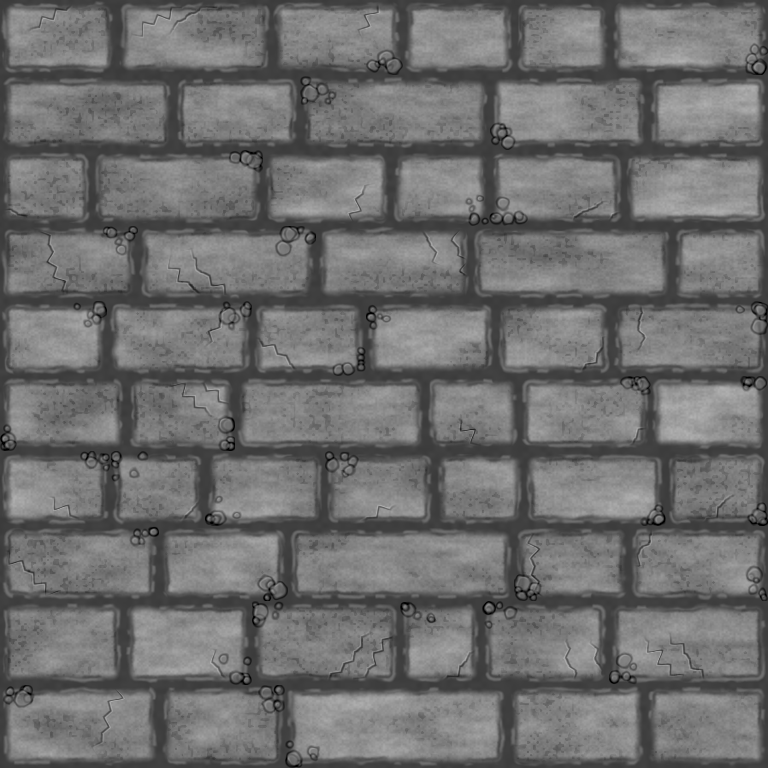
Reproduce this texture procedurally as a WebGL 1 fragment shader.

```glsl
precision highp float;
// Worn grey stone-brick wall: ten courses of uneven bricks with soft mortar, cracks and pebbles.
uniform vec2 u_resolution;

// Layout, in canvas units
const float ROW_COUNT = 10.0;
const float UPPER_ROWS = 8.0;       // courses of normal height, from the top
const float ROW_PITCH = 0.0979;
const float LOW_ROW_PITCH = 0.1084; // the taller bottom courses
const float JOINT_JITTER = 0.55;    // share of a mean brick width
const float JOINT_STAGGER = 0.22;
const float CORNER_RADIUS = 0.016;

// Tones
const float MORTAR_TONE = 0.245;
const float FACE_TONE = 0.53;
const float BRICK_VARIATION = 0.05;
const float STAIN_STRENGTH = 0.30;
const float GRAIN_STRENGTH = 0.09;

// Wear
const float EDGE_WOBBLE = 0.006;
const float CRACK_CHANCE = 0.42;
const float PEBBLE_CHANCE = 0.6;

struct Brick { vec2 id; vec2 center; vec2 halfSize; };

float hash(vec2 p) {
  return fract(sin(dot(p, vec2(127.1, 311.7))) * 43758.5453);
}

float noise(vec2 p) {
  vec2 i = floor(p), f = fract(p);
  f = f * f * (3.0 - 2.0 * f);
  return mix(mix(hash(i), hash(i + vec2(1.0, 0.0)), f.x),
             mix(hash(i + vec2(0.0, 1.0)), hash(i + 1.0), f.x), f.y);
}

float fbm(vec2 p) {
  float sum = 0.0, weight = 0.5;
  for (int i = 0; i < 4; i++) {
    sum += weight * noise(p);
    p = p * 2.03 + 17.3;
    weight *= 0.5;
  }
  return sum / 0.9375;
}

// Soft line of the given half width around x = 0
float band(float x, float width) {
  return 1.0 - smoothstep(0.0, width + 0.5 / u_resolution.y, abs(x));
}

float rowTop(float row) {
  return min(row, UPPER_ROWS) * ROW_PITCH + max(row - UPPER_ROWS, 0.0) * LOW_ROW_PITCH;
}

// Left edge of brick i; the outermost joints stay on the canvas border
float joint(float i, float row, float count) {
  float inner = step(0.5, i) * step(i, count - 0.5);
  float shift = JOINT_JITTER * (hash(vec2(i, row) + 3.7) - 0.5)
              + JOINT_STAGGER * (mod(row, 2.0) - 0.5);
  return (i + inner * shift) / count;
}

Brick findBrick(vec2 p) {
  float y = 1.0 - p.y;
  float row = min(y / ROW_PITCH, UPPER_ROWS + (y - UPPER_ROWS * ROW_PITCH) / LOW_ROW_PITCH);
  row = clamp(floor(row), 0.0, ROW_COUNT - 1.0);
  // Six and five bricks alternate, with one more in two middle courses
  float count = 6.0 - mod(row, 2.0) + step(4.5, row) * step(row, 6.5);
  vec3 span = vec3(0.0, 0.0, 1.0);
  for (int k = 0; k < 7; k++) {
    float i = float(k);
    float left = joint(i, row, count);
    if (i < count && p.x >= left) span = vec3(i, left, joint(i + 1.0, row, count));
  }
  vec2 low = vec2(span.y, 1.0 - rowTop(row + 1.0));
  vec2 high = vec2(span.z, 1.0 - rowTop(row));
  return Brick(vec2(span.x, row), 0.5 * (low + high), 0.5 * (high - low));
}

// Zigzag fissures running in from the top or bottom edge: dark cut, lit lip
float crackRelief(vec2 local, Brick b) {
  float relief = 0.0;
  float side = hash(b.id + 21.0) < 0.5 ? -1.0 : 1.0;
  vec2 dir = normalize(vec2(mix(-1.6, 1.6, hash(b.id + 22.0)), -side));
  for (int k = 0; k < 2; k++) {
    float n = float(k);
    float present = step(hash(b.id + 23.0), CRACK_CHANCE * (1.0 - 0.55 * n));
    vec2 start = b.halfSize * vec2(mix(-0.7, 0.7, hash(b.id + 24.0)), side * 0.9);
    vec2 q = local - start - vec2(0.036 * n, 0.0);
    float along = dot(q, dir), across = dot(q, vec2(-dir.y, dir.x));
    across += 0.012 * abs(fract(along * 48.0 + 0.4 * n) - 0.5);
    across += 0.012 * (noise(vec2(along * 95.0, b.id.x + 9.0 * b.id.y + n)) - 0.5);
    float reach = mix(0.05, 0.11, hash(b.id + 25.0 + n));
    float extent = smoothstep(-0.004, 0.004, along) * (1.0 - smoothstep(0.6 * reach, reach, along));
    relief += present * extent * (0.10 * band(across - 0.0022, 0.0014) - 0.23 * band(across, 0.0021));
  }
  return relief;
}

// Rounded pebbles clustered in one corner of the brick
float addPebbles(float tone, vec2 local, Brick b) {
  vec2 corner = sign(vec2(hash(b.id + 31.0), hash(b.id + 32.0)) - 0.5);
  float present = step(hash(b.id + 33.0), PEBBLE_CHANCE);
  for (int k = 0; k < 6; k++) {
    vec2 seed = b.id * 7.0 + float(k) * 1.37;
    float radius = mix(0.0035, 0.0105, pow(hash(seed + 0.3), 2.0));
    vec2 spread = (vec2(hash(seed + 1.1), hash(seed + 2.2)) - 0.5) * vec2(0.055, 0.04);
    vec2 limit = b.halfSize - radius - 0.002;
    vec2 q = local - clamp(corner * (b.halfSize - 0.015) + spread, -limit, limit);
    float d = length(q) - radius + 0.003 * (noise(local * 150.0 + seed) - 0.5);
    float fill = present * (1.0 - smoothstep(-0.001, 0.001, d));
    tone = mix(tone, 0.45 * tone + 0.25, fill);
    tone -= present * 0.17 * band(d, 0.0022);
    tone += fill * 0.09 * band(d + 0.0025, 0.0018) * smoothstep(-0.5, 0.8, (q.y - q.x) / radius);
  }
  return tone;
}

void main() {
  vec2 p = gl_FragCoord.xy / u_resolution;
  Brick b = findBrick(p);
  vec2 local = p - b.center;

  // Depth inside the rounded brick, with a worn outline
  vec2 q = abs(local) - b.halfSize + CORNER_RADIUS;
  float depth = CORNER_RADIUS - length(max(q, 0.0)) - min(max(q.x, q.y), 0.0);
  float worn = depth + EDGE_WOBBLE * (fbm(p * 48.0) - 0.5);
  float face = smoothstep(0.004, 0.0175, worn);

  // Stone face: stains, horizontal streaks, grain and pits
  float stain = fbm(p * vec2(13.0, 24.0) + b.id * 5.3);
  float tone = FACE_TONE + BRICK_VARIATION * (hash(b.id + 11.0) - 0.5);
  tone -= STAIN_STRENGTH * (stain - 0.48);
  tone += 0.07 * (noise(p * vec2(34.0, 125.0)) - 0.5);
  tone += GRAIN_STRENGTH * (0.6 * noise(p * 390.0) + 0.4 * noise(p * 210.0) - 0.5);
  tone -= 0.08 * smoothstep(0.62, 0.8, noise(p * 240.0 + 40.0)) * smoothstep(0.4, 0.65, stain);
  tone += crackRelief(local, b);

  // Mortar and the lumpy, broken rim around the face
  float mortar = MORTAR_TONE + 0.03 * (noise(p * 130.0) - 0.5);
  tone = mix(mortar, tone, face);
  float lumps = smoothstep(0.42, 0.75, noise(p * 85.0 + 8.0));
  tone += 0.15 * lumps * band(worn - 0.0065, 0.0035);
  tone -= 0.10 * smoothstep(0.35, 0.7, noise(p * 42.0)) * band(worn - 0.0115, 0.003);

  gl_FragColor = vec4(vec3(addPebbles(tone, local, b)), 1.0);
}
```
